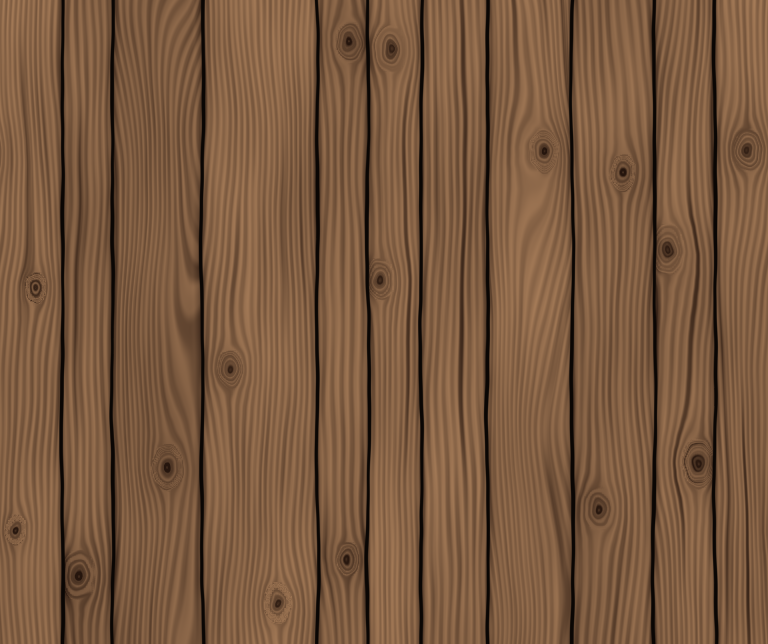
Write a Shadertoy shader that draws this texture.

```glsl
// Weathered brown wooden planks, upright, with flowing grain, knots and dark gaps.

const int PLANKS = 11;
// Plank borders in canvas widths; the first and last plank are one plank, wrapped.
const float EDGES[12] = float[](-0.069, 0.081, 0.147, 0.264, 0.413, 0.479,
                                0.548, 0.635, 0.745, 0.852, 0.931, 1.081);
const vec3 GAP_COLOR  = vec3(0.04, 0.025, 0.015);
const vec3 DARK_WOOD  = vec3(0.23, 0.15, 0.10);
const vec3 LIGHT_WOOD = vec3(0.65, 0.485, 0.345);
const float KNOT_CELL = 0.28;

vec2 hash2(vec2 p) {
    vec3 q = fract(p.xyx * vec3(0.1031, 0.1030, 0.0973));
    q += dot(q, q.yzx + 33.33);
    return fract((q.xx + q.yz) * q.zy);
}

float cornerSlope(vec2 cell, vec2 offset) {
    float angle = 6.2832 * hash2(cell).x;
    return dot(vec2(cos(angle), sin(angle)), offset);
}

// Gradient noise, roughly -1 to 1
float gradientNoise(vec2 p) {
    vec2 c = floor(p), f = p - c;
    vec2 u = f * f * f * (f * (f * 6.0 - 15.0) + 10.0);
    vec2 e = vec2(1.0, 0.0);
    float low  = mix(cornerSlope(c, f), cornerSlope(c + e.xy, f - e.xy), u.x);
    float high = mix(cornerSlope(c + e.yx, f - e.yx), cornerSlope(c + e.xx, f - e.xx), u.x);
    return 1.4 * mix(low, high, u.y);
}

// Slightly crooked border between two planks
float edgeAt(int i, float y) {
    float seed = 7.37 * float(i % 10) + 3.4;
    return EDGES[i] + 0.003 * gradientNoise(vec2(y * 5.0, seed))
                    + 0.001 * gradientNoise(vec2(y * 22.0, seed + 90.0));
}

// Repeating soft line, one per unit of phase
float grainLine(float phase, float halfWidth, float softness) {
    float footprint = fwidth(phase);
    float dist = abs(fract(phase) - 0.5);
    float line = 1.0 - smoothstep(halfWidth, halfWidth + softness + footprint, dist);
    return line * clamp(1.4 - footprint, 0.0, 1.0);
}

// Bends the grain coordinate around the knots of a plank: x = grain, y = knot shade
vec2 bendAroundKnots(vec2 p, float grain, float width, float id) {
    float shade = 0.0;
    for (int j = 0; j < 3; j++) {
        vec2 key = vec2(id * 5.0 + 11.0, float(j) * 3.0 + 2.0);
        vec2 place = hash2(key), kind = hash2(key + 41.0);
        if (kind.x > 0.52) continue;
        vec2 center = vec2(width * mix(0.2, 0.8, place.x),
                           KNOT_CELL * (float(j) + mix(0.15, 0.85, place.y)));
        float radius = mix(0.010, 0.019, kind.y);
        vec2 d = (p - center) * vec2(1.0, 0.7);
        d += 0.002 * vec2(gradientNoise(p * 60.0 + key), gradientNoise(p * 60.0 - key));
        float r = length(d);
        // Outside, the grain streams past; inside, it closes into rings
        grain -= d.x * radius * radius / max(r * r, radius * radius);
        float inside = 1.0 - smoothstep(0.75, 1.25, r / radius);
        grain = mix(grain, r * 1.9, inside);
        shade += 0.55 * (1.0 - smoothstep(0.15, 0.5, r / radius))
               + 0.18 * exp(-r * r / (2.0 * radius * radius));
    }
    return vec2(grain, shade);
}

// Brightness of the wood, 0 dark to 1 light
float woodTone(vec2 p, float width, float id) {
    vec2 seed = vec2(id * 17.3 + 5.0, id * 9.1 + 2.0);
    vec2 look = hash2(vec2(id + 3.0, 23.0)), age = hash2(vec2(id + 8.0, 57.0));

    // Grain coordinate: slow arches, small wobble, then knots
    float arch = mix(0.010, 0.075, look.x * look.x);
    float grain = p.x + arch * gradientNoise(p * vec2(9.0, 3.0) + seed)
                + 0.003 * gradientNoise(p * vec2(26.0, 9.0) + seed);
    vec2 bent = bendAroundKnots(p, grain, width, id);
    float phase = bent.x * mix(90.0, 140.0, look.y);

    // Growth lines of uneven weight and a few deep splits
    float weight = gradientNoise(vec2(phase * 0.6, p.y * 5.0) + seed);
    float lines = grainLine(phase, 0.07 + 0.06 * weight, 0.22) * (0.62 + 0.4 * weight);
    float splitMask = smoothstep(0.05, 0.5, gradientNoise(p * vec2(14.0, 1.8) + seed + 30.0));
    float splits = grainLine(phase * 0.27, 0.025, 0.07) * splitMask;

    // Fine fibres and broad stains
    float fibre = gradientNoise(vec2(bent.x * 330.0, p.y * 14.0) + seed);
    float stain = gradientNoise(p * vec2(8.0, 4.0) + seed + 70.0);

    return 0.80 + 0.16 * (age.x - 0.5) + 0.05 * fibre + 0.12 * stain
         + 0.05 * sin(6.2832 * phase)
         - mix(0.30, 0.46, age.y) * lines - 0.42 * splits - bent.y;
}

void mainImage(out vec4 fragColor, in vec2 fragCoord) {
    vec2 uv = fragCoord / iResolution.x;
    float pixel = 1.0 / iResolution.x;

    // Find the plank under this point
    int plank = 0;
    for (int k = 1; k < PLANKS; k++)
        if (uv.x > edgeAt(k, uv.y)) plank = k;
    float id = float(plank % 10);
    float width = EDGES[plank + 1] - EDGES[plank];
    float tone = woodTone(vec2(uv.x - EDGES[plank], uv.y), width, id);

    // Rounded, shaded border with a faint lit rim
    float border = min(uv.x - edgeAt(plank, uv.y), edgeAt(plank + 1, uv.y) - uv.x);
    float gap = 0.0018 + 0.0008 * gradientNoise(vec2(uv.y * 8.0, id + 0.4));
    float inset = max(border - gap, 0.0);
    tone -= 0.36 * exp(-inset / 0.005);
    tone += 0.06 * exp(-pow((inset - 0.009) / 0.003, 2.0));

    vec3 wood = mix(DARK_WOOD, LIGHT_WOOD, clamp(tone, -0.2, 1.05));
    float cover = smoothstep(gap - 0.5 * pixel, gap + 0.0008 + 0.5 * pixel, border);
    fragColor = vec4(mix(GAP_COLOR, wood, cover), 1.0);
}
```
